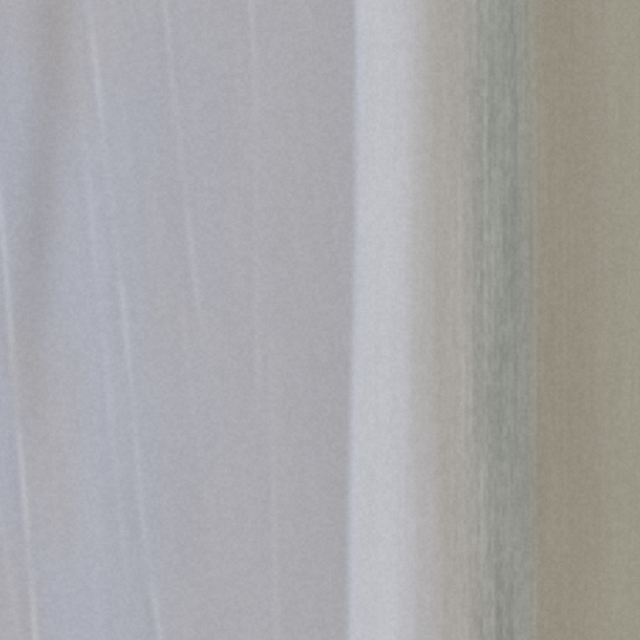
Give the GLSL for this texture, as a three.js fragment shader.

```glsl
#define VEIL vec3(0.672, 0.670, 0.690)
#define COOL vec3(0.665, 0.680, 0.735)
#define PALE vec3(0.748, 0.750, 0.775)
#define WARM_GREY vec3(0.660, 0.648, 0.630)
#define SAGE vec3(0.565, 0.572, 0.545)
#define BROWN vec3(0.585, 0.560, 0.510)
#define OLIVE vec3(0.606, 0.596, 0.540)
#define GRAIN 0.024
#define THREAD 0.050
#define STREAK 0.034

varying vec2 vUv;

float hash(vec2 p) {
  vec3 q = fract(vec3(p.xyx) * 0.1031);
  q += dot(q, q.yzx + 33.33);
  return fract((q.x + q.y) * q.z);
}

float noise(vec2 p) {
  vec2 i = floor(p), f = fract(p);
  f = f * f * (3.0 - 2.0 * f);
  return mix(mix(hash(i), hash(i + vec2(1.0, 0.0)), f.x),
             mix(hash(i + vec2(0.0, 1.0)), hash(i + 1.0), f.x), f.y);
}

float fbm(vec2 p) {
  float sum = 0.0, weight = 0.5;
  for (int i = 0; i < 4; i++) {
    sum += weight * noise(p);
    p = p * 2.03 + 17.0;
    weight *= 0.5;
  }
  return sum / 0.9375;
}

float bump(float x, float center, float width) {
  float d = (x - center) / width;
  return exp(-d * d);
}

// Thin leaning crease: x at the base, lean per height, lower and upper ends
float crease(vec2 p, float base, float lean, float low, float high) {
  float wobble = 0.008 * (noise(vec2(base * 90.0, p.y * 5.0)) - 0.5);
  float d = p.x - base - lean * p.y - wobble;
  float span = smoothstep(low - 0.08, low + 0.08, p.y)
             * (1.0 - smoothstep(high - 0.08, high + 0.08, p.y));
  float line = bump(d, 0.0, 0.0055) - 0.3 * bump(d, -0.012, 0.008);
  float breaks = smoothstep(0.1, 0.8, noise(vec2(base * 150.0, p.y * 8.0)));
  return line * span * (0.3 + 0.8 * breaks);
}

float creases(vec2 p) {
  float sum = crease(p, 0.247, -0.107, -0.2, 1.2);
  sum += 0.7 * crease(p, 0.205, -0.092, 0.12, 0.76);
  sum += 0.8 * crease(p, 0.365, -0.105, 0.50, 1.2);
  sum += 0.4 * crease(p, 0.350, -0.125, 0.28, 0.52);
  sum += 0.7 * crease(p, 0.412, -0.016, 0.40, 1.2);
  sum += 0.6 * crease(p, 0.430, -0.014, -0.2, 0.46);
  sum += 1.3 * crease(p, 0.058, -0.088, -0.2, 0.72);
  sum += 0.8 * crease(p, 0.033, -0.180, -0.2, 0.20);
  return sum;
}

vec3 veil(vec2 p) {
  vec3 color = VEIL;
  float patches = fbm(vec2(p.x * 9.0 + p.y, p.y * 3.0));
  float leftward = 1.0 - smoothstep(0.10, 0.46, p.x);
  color = mix(color, COOL, leftward * (0.1 + 0.6 * smoothstep(0.35, 0.7, patches)));
  color += 0.010 * bump(p.x, 0.14, 0.06);

  // Soft hanging fold and the dimming towards the edge
  float foldX = 0.048 + 0.040 * smoothstep(0.45, 1.05, p.y);
  float fold = bump(p.x, foldX, 0.032) * smoothstep(0.2, 0.65, p.y);
  color -= fold * vec3(0.038, 0.046, 0.062);
  color -= 0.014 * smoothstep(0.40, 0.55, p.x);

  // Faint broken fibres following the lean
  float fibre = noise(vec2((p.x + 0.09 * p.y) * 75.0, p.y * 5.0)) - 0.5;
  color += 0.010 * fibre;
  return color + STREAK * creases(p) * vec3(1.0, 0.98, 0.90);
}

vec3 folds(vec2 p) {
  float x = p.x + 0.014 * (noise(vec2(p.x * 70.0, p.y * 2.0)) - 0.5);
  float drift = 0.025 * (1.0 - p.y);
  vec3 color = mix(PALE, WARM_GREY, smoothstep(0.605, 0.685 + drift, x));
  color = mix(color, SAGE, smoothstep(0.690 + drift, 0.795, x));
  color = mix(color, BROWN, smoothstep(0.810, 0.850, x));
  color = mix(color, OLIVE, smoothstep(0.89, 0.99, x));
  color += 0.014 * bump(x, 0.835, 0.007) * vec3(1.0, 1.0, 0.8);
  color += 0.008 * bump(x, 0.775, 0.03) * p.y * vec3(-0.5, 1.0, 1.0);
  color -= 0.010 * bump(x, 0.617, 0.008) * p.y;
  color += 0.018 * (fbm(vec2(p.x * 24.0, p.y * 3.0)) - 0.5);

  // Fine vertical weave, strongest in the shaded fold
  float weave = noise(vec2(p.x * 170.0, p.y * 5.0)) - 0.5;
  weave += 0.8 * (noise(vec2(p.x * 230.0, p.y * 70.0)) - 0.5);
  float depth = 0.22 + bump(p.x, 0.775, 0.06);
  return color + THREAD * weave * depth;
}

void main() {
  vec2 p = vUv;
  float edge = mix(0.543, 0.554, smoothstep(0.1, 0.75, p.y));
  vec3 color = mix(veil(p), folds(p), smoothstep(edge - 0.007, edge + 0.010, p.x));
  float tint = 0.4 + 0.6 * noise(vec2(3.0, p.y * 7.0));
  color += 0.012 * tint * bump(p.x, edge + 0.005, 0.009) * vec3(-0.8, -0.1, 1.0);

  // Fine grain
  float grain = noise(p * 190.0) + noise(p * 370.0 + 9.0) - 1.0;
  gl_FragColor = vec4(color + GRAIN * grain, 1.0);
}
```
